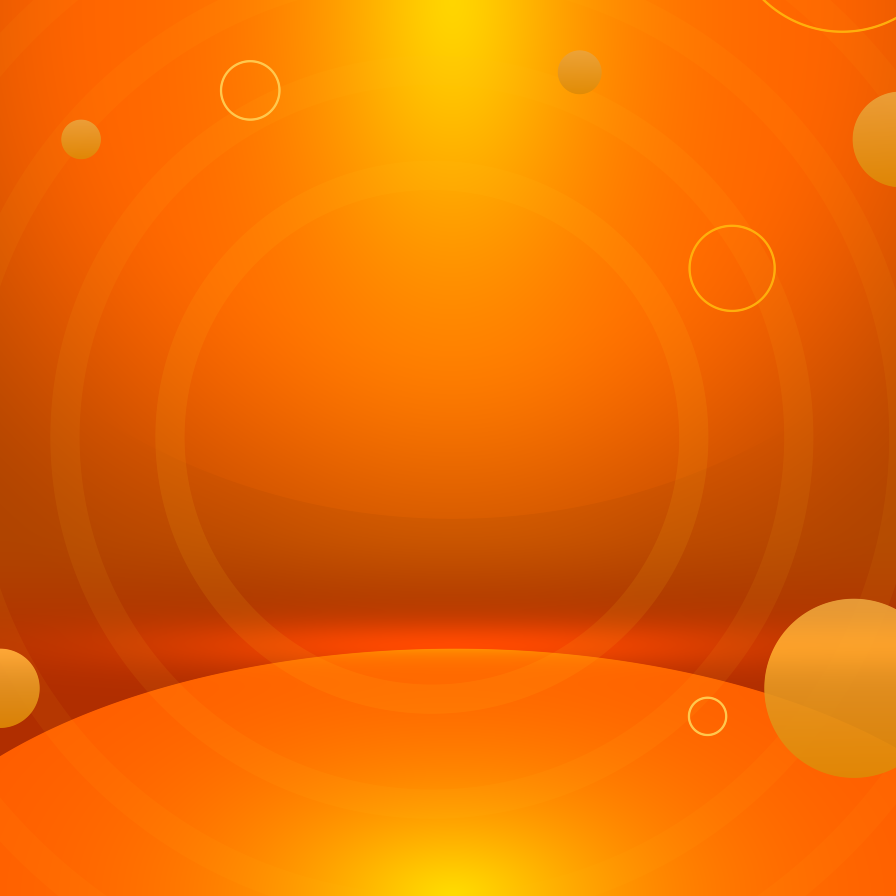
A Shadertoy shader for this background:

```glsl
// Glowing orange stage: lit wall, curved floor, faint concentric bands, amber discs and thin hoops.
#define LAMP vec2(0.505, 1.0)
#define FLOOR_CENTER vec2(0.508, -0.061)
#define FLOOR_RADII vec2(0.664, 0.337)
#define BAND_CENTER vec2(0.482, 0.512)
#define BAND_FIRST 0.2923
#define BAND_STEP 0.1172
#define BAND_HALF_WIDTH 0.0163
#define BAND_STRENGTH 0.11
#define HOOP_HALF_WIDTH 0.0013
#define DISC_OPACITY 0.9

// Center and radius of each ornament
const vec3 DISCS[5] = vec3[5](
    vec3(0.0905, 0.8444, 0.0221), vec3(0.647, 0.9193, 0.0245),
    vec3(1.005, 0.8444, 0.0534), vec3(0.953, 0.2318, 0.1),
    vec3(0.0, 0.2318, 0.0443));
const vec3 HOOPS[4] = vec3[4](
    vec3(0.2793, 0.8991, 0.0326), vec3(0.8171, 0.7005, 0.0475),
    vec3(0.7897, 0.2005, 0.0208), vec3(0.94, 1.0906, 0.126));

// Smooth coverage of a signed distance, one pixel wide
float coverage(float dist) {
    float pixel = 1.0 / iResolution.y;
    return 1.0 - smoothstep(-0.6 * pixel, 0.6 * pixel, dist);
}

// Approximate signed distance to an ellipse
float ellipseDistance(vec2 p, vec2 radii) {
    float k = length(p / radii);
    return k * (k - 1.0) / max(length(p / (radii * radii)), 1e-4);
}

vec3 wallColor(vec2 p) {
    vec2 q = p - LAMP;

    // Broad falloff sets brightness, a narrower one adds yellow
    float red = mix(1.0, 0.69, smoothstep(0.38, 0.79, length(q)));
    float yellow = exp(-pow(length(q * vec2(1.9, 1.0)) / 0.33, 1.5));
    vec3 color = vec3(red, red * (0.385 + 0.45 * yellow), 0.0);

    // Faint lower rim of the light pool
    float pool = length(p - vec2(0.505, 1.163)) - 0.742;
    float rimFade = 1.0 - smoothstep(0.2, 0.42, abs(q.x));
    color *= 1.0 - 0.04 * rimFade * (1.0 - coverage(pool));

    // Red shade and hot strip along the horizon
    color = mix(color, vec3(0.69, 0.18, 0.0), 1.0 - smoothstep(0.24, 0.41, p.y));
    float strip = exp(-pow((p.y - 0.279) / 0.029, 2.0)) * exp(-pow(q.x / 0.34, 2.0));
    return mix(color, vec3(1.0, 0.29, 0.0), strip);
}

vec3 floorColor(vec2 p, float edge) {
    vec2 q = (p - vec2(0.505, 0.0)) * vec2(0.57, 1.0);
    float glow = exp(-pow(length(q) / 0.13, 1.3));
    float lip = exp(edge / 0.012) * exp(-pow((p.x - 0.508) / 0.17, 2.0));
    return vec3(1.0, 0.35 + 0.51 * glow + 0.18 * lip, 0.0);
}

vec3 addBands(vec3 color, vec2 p) {
    float radius = length(p - BAND_CENTER);
    for (int i = 0; i < 4; i++) {
        float n = float(i);
        float band = abs(radius - BAND_FIRST - BAND_STEP * n) - BAND_HALF_WIDTH;
        float strength = BAND_STRENGTH / (1.0 + 0.35 * n);
        color = mix(color, vec3(1.0, 0.75, 0.08), strength * coverage(band));
    }
    return color;
}

vec3 addDiscs(vec3 color, vec2 p) {
    for (int i = 0; i < DISCS.length(); i++) {
        vec3 disc = DISCS[i];
        vec2 q = p - disc.xy;
        float height = clamp(0.5 + 0.5 * q.y / disc.z, 0.0, 1.0);
        vec3 tint = mix(vec3(0.87, 0.54, 0.02), vec3(0.92, 0.64, 0.24), height);

        // Horizon light showing through the discs
        tint += vec3(0.1, 0.06, 0.0) * exp(-pow((p.y - 0.279) / 0.03, 2.0));
        color = mix(color, tint, DISC_OPACITY * coverage(length(q) - disc.z));
    }
    return color;
}

vec3 addHoops(vec3 color, vec2 p) {
    for (int i = 0; i < HOOPS.length(); i++) {
        vec3 hoop = HOOPS[i];
        float line = abs(length(p - hoop.xy) - hoop.z) - HOOP_HALF_WIDTH;
        // Smaller hoops are paler
        float pale = 1.0 - smoothstep(0.033, 0.047, hoop.z);
        vec3 tint = mix(vec3(1.0, 0.7, 0.05), vec3(1.0, 0.8, 0.32), pale);
        color = mix(color, tint, 0.95 * coverage(line));
    }
    return color;
}

void mainImage(out vec4 fragColor, in vec2 fragCoord) {
    vec2 p = fragCoord / iResolution.xy;
    float floorEdge = ellipseDistance(p - FLOOR_CENTER, FLOOR_RADII);
    vec3 color = wallColor(p);
    color = mix(color, floorColor(p, min(floorEdge, 0.0)), coverage(floorEdge));
    color = addBands(color, p);
    color = addDiscs(color, p);
    color = addHoops(color, p);
    fragColor = vec4(clamp(color, 0.0, 1.0), 1.0);
}
```
